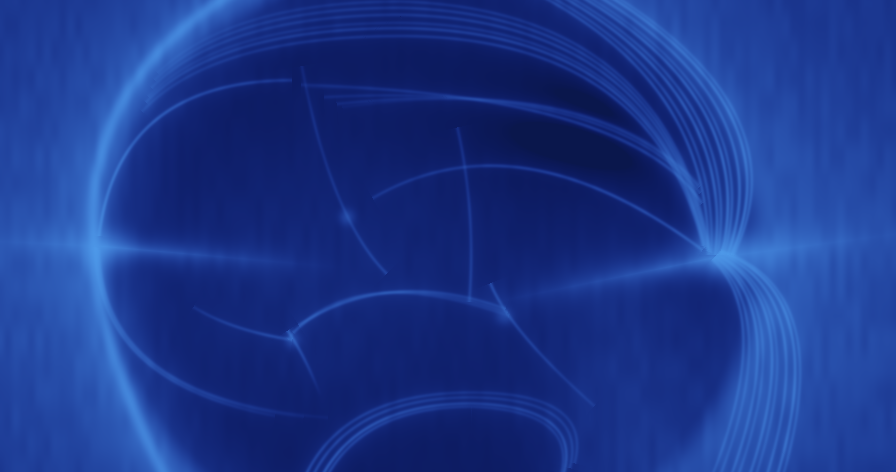
Write a Shadertoy shader that draws this background.

```glsl
// Glowing blue strands looping around a dark oval between two lens flares.
// Curves are quadratic Beziers, fanned out by interpolating their control
// points; all light is summed and mapped to a deep blue colour ramp.

const vec2 LEFT_FLARE = vec2(.218, .478);
const vec2 RIGHT_FLARE = vec2(1.505, .452);
const float STROKE = .0038;

float hash(vec2 p) {
    return fract(sin(dot(p, vec2(127.1, 311.7))) * 4375.85);
}

float noise(vec2 p) {
    vec2 i = floor(p), f = fract(p), e = vec2(0, 1);
    f = f * f * (3. - 2. * f);
    return mix(mix(hash(i), hash(i + e.yx), f.x),
               mix(hash(i + e), hash(i + e.yy), f.x), f.y);
}

// Distance to a quadratic Bezier (x) and the curve parameter there (y)
vec2 bezier(vec2 pos, mat3x2 k) {
    vec2 a = k[1] - k[0], b = k[0] - 2. * k[1] + k[2], d = k[0] - pos, t;
    float kk = 1. / max(dot(b, b), 1e-5);
    float kx = kk * dot(a, b);
    float ky = kk * (2. * dot(a, a) + dot(d, b)) / 3.;
    float p = ky - kx * kx;
    float q = kx * (2. * kx * kx - 3. * ky) + kk * dot(d, a);
    float h = q * q + 4. * p * p * p;
    if (h >= 0.) {
        vec2 x = (vec2(1, -1) * sqrt(h) - q) * .5;
        vec2 r = sign(x) * pow(abs(x), vec2(1. / 3.));
        t = vec2(r.x + r.y - kx);
    } else {
        float z = sqrt(-p);
        float v = acos(clamp(q / (p * z * 2.), -1., 1.)) / 3.;
        float m = cos(v), n = sin(v) * 1.732;
        t = vec2(m + m, -n - m) * z - kx;
    }
    t = clamp(t, 0., 1.);
    float d0 = length(d + (2. * a + b * t.x) * t.x);
    float d1 = length(d + (2. * a + b * t.y) * t.y);
    return d0 < d1 ? vec2(d0, t.x) : vec2(d1, t.y);
}

// Thin core with a faint halo, brightness running from head to tail
float strand(vec2 p, mat3x2 k, float head, float tail) {
    vec2 b = bezier(p, k);
    float x = b.x / max(STROKE, .8 / iResolution.y);
    float open = step(1e-4, b.y * (1. - b.y));
    return open * (exp(-x * x) + .2 * exp(-x / 4.)) * mix(head, tail, b.y);
}

// Strands spread between two limiting curves
float fan(vec2 p, mat3x2 k0, mat3x2 k1, int count, float head, float tail) {
    float sum = 0.;
    for (int i = 0; i < count; i++) {
        float r = hash(vec2(i, count));
        float t = (float(i) + .7 * r) / float(count);
        sum += strand(p, k0 * (1. - t) + k1 * t, head, tail) * (.4 + r);
    }
    return sum;
}

// Tapered streak from a bright point
float streak(vec2 p, vec2 origin, vec2 end, float width) {
    vec2 d = p - origin, axis = normalize(end - origin);
    float along = dot(d, axis) / length(end - origin);
    float across = abs(dot(d, vec2(-axis.y, axis.x)));
    return exp(-across / (width * (1. + 1.5 * max(along, 0.))))
         * smoothstep(-.04, .02, along) * pow(clamp(1. - along, 0., 1.), 1.5);
}

float glow(vec2 p, vec2 center, vec2 size) {
    vec2 d = (p - center) / size;
    return exp(-dot(d, d));
}

// Dark oval inside a brighter surrounding haze
float haze(vec2 p) {
    float r = length((p - vec2(.91, .45)) / vec2(.71, .65));
    float outer = .2 + .4 * exp(-max(r - 1., 0.) * 4.5)
        + .2 * glow(p, vec2(0, .42), vec2(.3, .4))
        + .2 * glow(p, vec2(1.8, .4), vec2(.25, .4));
    float inner = .03 + .1 * smoothstep(.75, 1., r)
        + .1 * glow(p, vec2(.65, .4), vec2(.5, .28))
        + .2 * glow(p, vec2(1.34, .15), vec2(.17, .28))
        - .07 * glow(p, vec2(1.28, .72), vec2(.3, .14));
    return mix(inner, outer, smoothstep(.94, 1.04, r));
}

// Large loops: left rim, upper arches and right-hand fans
float loops(vec2 p) {
    float rim = min(bezier(p, mat3x2(.5, 1.02, .17, .82, .2, .48)).x,
                    bezier(p, mat3x2(.2, .48, .2, .28, .355, -.02)).x);
    return .65 * exp(-rim * rim / .00015) + .5 * exp(-rim / .035)
        + fan(p, mat3x2(.21, .47, .22, .15, .7, .115), mat3x2(.2, .48, .2, .2, .55, .12), 3, .5, .06)
        + strand(p, mat3x2(.21, .5, .25, .83, .62, .83), .6, .15)
        + fan(p, mat3x2(.3, .76, .45, .92, .85, .92), mat3x2(.34, .86, .5, 1.01, .85, 1.01), 6, .15, .18)
        + fan(p, mat3x2(.85, .92, 1.38, .92, 1.49, .48), mat3x2(.85, 1.01, 1.42, .99, 1.51, .46), 6, .18, .36)
        + fan(p, mat3x2(.62, .83, 1.35, .79, 1.49, .56), mat3x2(.75, .76, 1.25, .86, 1.48, .62), 5, .06, .15)
        + fan(p, mat3x2(1.12, 1.02, 1.5, .83, 1.5, .46), mat3x2(1.3, 1.02, 1.72, .76, 1.56, .46), 9, .25, .45)
        + fan(p, mat3x2(1.51, .45, 1.64, .32, 1.5, -.02), mat3x2(1.53, .47, 1.79, .39, 1.67, -.02), 9, .45, .28);
}

// Fine threads and knots inside the oval
float threads(vec2 p) {
    float v = strand(p, mat3x2(.79, .58, 1.1, .76, 1.49, .47), .12, .32)
        + strand(p, mat3x2(.64, .86, .7, .54, .82, .42), .08, .2)
        + strand(p, mat3x2(.97, .73, 1.01, .55, .995, .36), .12, .18)
        + strand(p, mat3x2(.41, .35, .49, .3, .62, .28), .1, .3)
        + strand(p, mat3x2(.61, .3, .65, .24, .68, .16), .4, 0.)
        + strand(p, mat3x2(1.04, .4, 1.08, .3, 1.26, .14), .3, .1);
    v += fan(p, mat3x2(.61, .28, .74, .45, 1.08, .33), mat3x2(.64, .32, .85, .43, 1.07, .35), 3, .25, .2)
        + fan(p, mat3x2(.64, -.02, .72, .17, 1, .17), mat3x2(.7, -.02, .78, .13, 1, .13), 4, .4, .17)
        + fan(p, mat3x2(1, .17, 1.26, .17, 1.22, .02), mat3x2(1, .13, 1.22, .12, 1.18, -.02), 4, .17, .25);
    vec2 knot = vec2(.016);
    return v + .27 * (glow(p, vec2(.735, .54), knot) + glow(p, vec2(.62, .28), knot) + glow(p, vec2(1.07, .33), knot));
}

float flares(vec2 p) {
    return .8 * streak(p, LEFT_FLARE, vec2(.76, .43), .012) + .5 * streak(p, LEFT_FLARE, vec2(-.25, .5), .022)
        + .8 * streak(p, RIGHT_FLARE, vec2(.95, .34), .015) + .7 * streak(p, RIGHT_FLARE, vec2(2.1, .53), .02)
        + .6 * glow(p, LEFT_FLARE, vec2(.05, .035)) + .6 * glow(p, RIGHT_FLARE + vec2(.05, .01), vec2(.09, .04));
}

void mainImage(out vec4 fragColor, in vec2 fragCoord) {
    vec2 p = fragCoord / iResolution.xy * vec2(1.9, 1);
    float light = haze(p) + loops(p) + threads(p) + flares(p);
    light *= .86 + .28 * noise(p * vec2(60, 18));
    float level = 1. - exp(-max(light, 0.));
    vec3 ramp = pow(vec3(level), vec3(1, 1, .6));
    fragColor = vec4(mix(vec3(.04, .09, .3), vec3(.31, .61, .92), ramp), 1);
}
```
